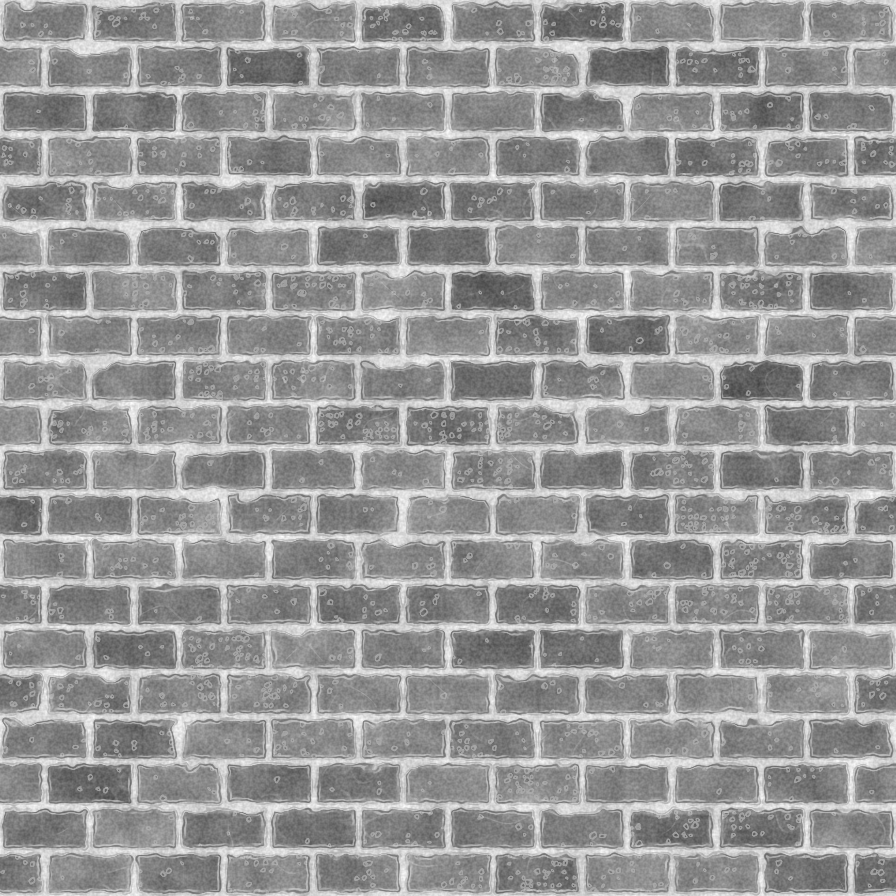
Reproduce this texture procedurally as a WebGL 1 fragment shader.

```glsl
precision highp float;

uniform vec2 u_resolution;

vec2 hash2(vec2 p) {
  return fract(sin(vec2(dot(p, vec2(127.1, 311.7)), dot(p, vec2(269.5, 183.3)))) * 43758.5);
}

// Gradient noise on a lattice that wraps after the given number of cells
float corner(vec2 cell, vec2 offset, float cells) {
  float angle = 6.2832 * hash2(mod(cell, cells)).x;
  return dot(vec2(cos(angle), sin(angle)), offset);
}

float gradientNoise(vec2 uv, vec2 shift, float cells) {
  vec2 p = uv * cells + shift;
  vec2 i = floor(p), f = p - i;
  vec2 u = f * f * f * (f * (f * 6.0 - 15.0) + 10.0);
  vec2 e = vec2(0.0, 1.0);
  return mix(mix(corner(i, f, cells), corner(i + e.yx, f - e.yx, cells), u.x),
             mix(corner(i + e.xy, f - e.xy, cells), corner(i + e.yy, f - e.yy, cells), u.x), u.y);
}

float fbm(vec2 uv, float cells) {
  float sum = 0.0, gain = 1.0;
  for (int i = 0; i < 4; i++) {
    sum += gain * gradientNoise(uv, vec2(3.7, 8.3) * float(i), cells);
    cells *= 2.0;
    gain *= 0.55;
  }
  return sum;
}

float line(float d, float halfWidth, float blur) {
  return 1.0 - smoothstep(halfWidth, halfWidth + blur, abs(d));
}

float boxDistance(vec2 p, vec2 halfSize, float radius) {
  vec2 q = abs(p) - halfSize + radius;
  return length(max(q, 0.0)) + min(max(q.x, q.y), 0.0) - radius;
}

// Small clustered rings: x is the bright rim, y the hollow
vec2 pits(vec2 uv, float density, float blur) {
  vec2 result = vec2(0.0);
  for (int i = 0; i < 2; i++) {
    float cells = 96.0 + 28.0 * float(i);
    vec2 p = uv * cells + 0.25 * gradientNoise(uv, vec2(1.3), 160.0);
    vec2 cell = mod(floor(p), cells);
    vec2 rnd = hash2(cell + 17.0 * float(i + 1));
    float cluster = gradientNoise((cell + 0.5) / cells, vec2(5.1), 28.0);
    float present = step(rnd.x, density * clamp(0.5 + 1.6 * cluster, 0.0, 1.0));
    vec2 center = 0.36 + 0.28 * hash2(cell + 71.0);
    float d = length(fract(p) - center) - mix(0.14, 0.29, rnd.y);
    float pixel = blur * cells;
    result = max(result, present * vec2(line(d, 0.05, pixel), 1.0 - smoothstep(-pixel, 0.0, d)));
  }
  return result;
}

void main() {
  vec2 uv = gl_FragCoord.xy / u_resolution;
  float pixel = 1.0 / min(u_resolution.x, u_resolution.y);
  float blur = 20.0 * pixel;

  // Running bond, ten bricks by twenty courses
  vec2 p = uv * vec2(10.0, 20.0);
  p.x += 0.5 * (1.0 - mod(floor(p.y), 2.0));
  vec2 id = mod(floor(p), vec2(10.0, 20.0));
  vec2 local = (fract(p) - 0.5) * vec2(2.0, 1.0);
  vec2 rnd = hash2(id + 3.0);
  vec2 rnd2 = hash2(id + 41.0);

  // Ragged outline, most worn along the top
  float top = smoothstep(0.05, 0.4, local.y);
  float d = boxDistance(local + 0.02 * (rnd2 - 0.5), vec2(0.92, 0.418), 0.05);
  d += mix(0.035, 0.085, top) * gradientNoise(uv, vec2(2.4), 76.0);
  d += 0.025 * gradientNoise(uv, vec2(6.2), 150.0);
  float worn = smoothstep(-0.15, 0.5, gradientNoise(uv, vec2(0.6), 9.0));
  float spill = max(0.0, gradientNoise(uv, vec2(9.4), 34.0) + 0.1);
  d += spill * worn * mix(0.12, 0.42, top);

  float clouds = fbm(uv, 24.0);
  float grain = gradientNoise(uv, vec2(0.3), 240.0) + 0.7 * gradientNoise(uv, vec2(0.8), 420.0);

  // Brick face with its own tone, stains and pits
  float brick = mix(0.37, 0.54, sqrt(rnd.x)) + 0.09 * clouds + 0.09 * grain;
  brick += 0.05 * smoothstep(0.1, 0.5, fbm(uv, 11.0));
  vec2 pit = pits(uv, 0.06 + 0.6 * rnd.y * rnd.y * rnd.y, pixel);
  brick = mix(brick, brick - 0.03, pit.y);
  brick = mix(brick, 0.69, 0.75 * pit.x);
  float scratch = line(gradientNoise(uv, vec2(4.4), 18.0), 0.006, 0.02);
  brick += 0.07 * scratch * smoothstep(0.1, 0.35, gradientNoise(uv, vec2(7.7), 22.0));

  // Mortar is palest in the middle of the joint
  float mortar = 0.77 + 0.09 * smoothstep(0.0, 0.07, d) + 0.09 * clouds + 0.1 * grain;

  // Pale dust creeps over the brick edge
  float dust = smoothstep(-0.13, 0.03, d) * (0.25 + 0.45 * worn);
  float tone = mix(brick, mortar, max(dust, smoothstep(-0.5 * blur, 0.5 * blur, d)));

  // Thin broken contours around each brick
  float broken = smoothstep(-0.3, 0.25, gradientNoise(uv, vec2(8.8), 60.0));
  tone = mix(tone, 0.84, 0.55 * broken * line(d + 0.045, 0.008, blur));
  tone = mix(tone, 0.4, 0.6 * broken * line(d + 0.005, 0.008, blur));
  tone = mix(tone, 0.58, 0.45 * (1.0 - broken) * line(d - 0.045, 0.006, blur));

  gl_FragColor = vec4(vec3(clamp(tone, 0.0, 1.0)), 1.0);
}
```
